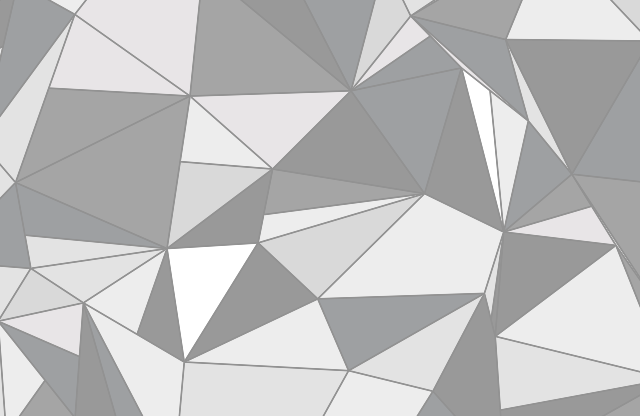
A WebGL 1 fragment shader for this background:

```glsl
precision highp float;
// Low-poly mosaic of flat grey facets with thin outlines.
// A turned, strongly jittered grid gives quads; each is cut along a valid
// diagonal, some facets are cut again and some convex quads stay whole.

uniform vec2 u_resolution;

const float CELLS = 4.0; // grid cells per canvas height

float hash(vec2 p) {
  vec3 q = fract(vec3(p.xyx + 71.0) * 0.1031);
  q += dot(q, q.yzx + 33.33);
  return fract((q.x + q.y) * q.z);
}

// Each vertex stays inside its own cell, so quads never cross themselves
vec2 vertex(vec2 id) {
  vec2 jitter = vec2(hash(id + 3.7), hash(id + 19.3));
  return id + 0.05 + 0.9 * jitter;
}

// Signed distance to the line a-b, positive on its left
float side(vec2 a, vec2 b, vec2 p) {
  vec2 e = b - a, r = p - a;
  return (e.x * r.y - e.y * r.x) / length(e);
}

// True when the line a-c separates b from d
bool cuts(vec2 a, vec2 c, vec2 b, vec2 d) {
  return side(a, c, b) * side(a, c, d) < 0.0;
}

vec3 facetColor(float t) {
  if (t < 0.22) return vec3(0.600);               // dark grey
  if (t < 0.41) return vec3(0.647);               // mid grey
  if (t < 0.58) return vec3(0.618, 0.627, 0.637); // cool grey
  if (t < 0.74) return vec3(0.931);               // pale
  if (t < 0.88) return vec3(0.892);               // light
  if (t < 0.95) return vec3(0.908, 0.898, 0.904); // warm light
  if (t < 0.99) return vec3(0.850);               // soft grey
  return vec3(1.0);
}

// Paints a counter-clockwise triangle; a whole quad hides its edge c-a
void paintFacet(vec2 p, vec2 a, vec2 b, vec2 c, float seed, bool whole,
                inout vec3 color) {
  float diagonal = side(c, a, p);
  float edge = min(side(a, b, p), side(b, c, p));
  if (min(edge, diagonal) < 0.0) return;

  if (!whole) {
    edge = min(edge, diagonal);
    // Second cut, from corner a to a point on the far edge
    if (fract(seed * 37.0) < 0.22) {
      vec2 foot = mix(b, c, 0.35 + 0.3 * fract(seed * 91.0));
      float cut = side(a, foot, p);
      if (cut > 0.0) seed = fract(seed + 0.37);
      edge = min(edge, abs(cut));
    }
  }

  float pixel = CELLS / u_resolution.y;
  float halfWidth = 0.0021 * CELLS;
  float fill = smoothstep(halfWidth - 0.5 * pixel, halfWidth + 0.5 * pixel, edge);
  color = mix(vec3(0.572), facetColor(seed), fill);
}

void main() {
  // Turn the grid so that few edges run level or upright
  vec2 p = CELLS * gl_FragCoord.xy / u_resolution.y;
  p = mat2(0.921, 0.391, -0.391, 0.921) * p + 8.0;

  vec3 color = vec3(0.572);
  // Only the four quads around this cell can reach the point
  for (int j = -1; j <= 0; j++) {
    for (int i = -1; i <= 0; i++) {
      vec2 id = floor(p) + vec2(float(i), float(j));
      vec2 a = vertex(id);
      vec2 b = vertex(id + vec2(1.0, 0.0));
      vec2 c = vertex(id + vec2(1.0, 1.0));
      vec2 d = vertex(id + vec2(0.0, 1.0));

      bool alongAC = cuts(a, c, b, d);
      bool alongBD = cuts(b, d, a, c);
      bool convex = alongAC && alongBD;
      bool whole = convex && hash(id + 43.1) < 0.22;
      bool useAC = convex ? hash(id + 57.9) < 0.5 : alongAC;

      // The two halves take seeds far apart for contrast
      float seed = hash(id + 11.3);
      float other = whole ? seed : fract(seed + 0.3 + 0.4 * hash(id + 29.7));

      if (useAC) {
        paintFacet(p, a, b, c, seed, whole, color);
        paintFacet(p, c, d, a, other, whole, color);
      } else {
        paintFacet(p, b, c, d, seed, whole, color);
        paintFacet(p, d, a, b, other, whole, color);
      }
    }
  }
  gl_FragColor = vec4(color, 1.0);
}
```
